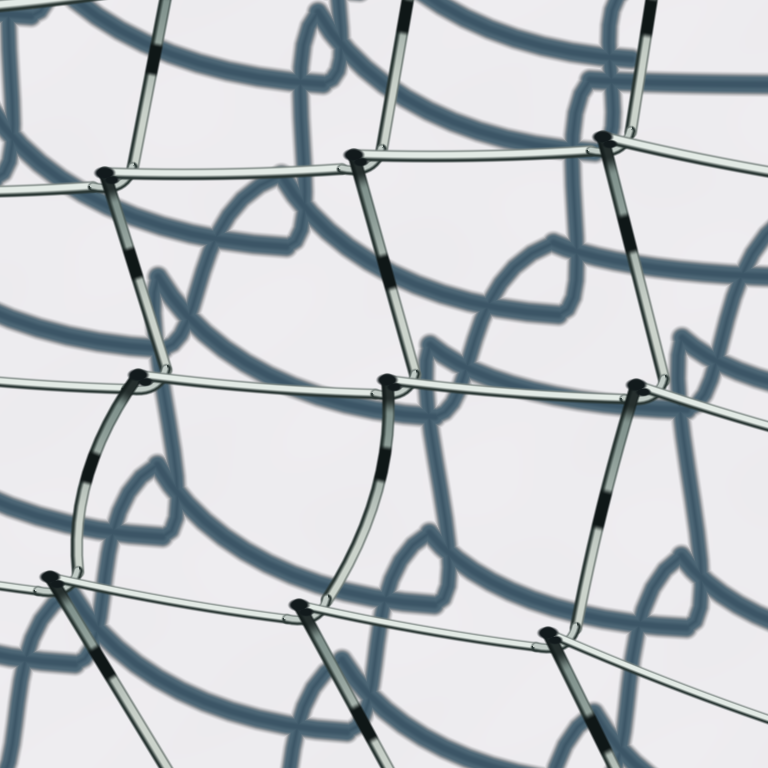
Write a three.js fragment shader that draws this pattern.

```glsl
// Slack wire mesh of hooked links, with looping blue shadows on a pale wall.
varying vec2 vUv;

// Cubic curve as a polyline: x = signed distance (positive below or left), y = place along it.
vec2 curve(vec2 p, vec2 a, vec2 b, vec2 c, vec2 d) {
  vec2 best = vec2(99.0, 0.0), from = a;
  for (int k = 1; k <= 12; k++) {
    float t = float(k) / 12.0, u = 1.0 - t;
    vec2 to = u * u * u * a + 3.0 * u * t * (u * b + t * c) + t * t * t * d;
    vec2 seg = to - from, q = p - from;
    float h = clamp(dot(q, seg) / dot(seg, seg), 0.0, 1.0);
    float dist = length(q - seg * h);
    float side = seg.x * q.y - seg.y * q.x < 0.0 ? -1.0 : 1.0;
    if (dist < abs(best.x)) best = vec2(dist * side, t + (h - 1.0) / 12.0);
    from = to;
  }
  return best;
}

// Where a link hooks over its neighbour: column i, row j.
vec2 knot(float i, float j) {
  return vec2(1.14 - 0.34 * cos(3.1416 * j) + 0.3 * cos(1.3 * j + 0.6) + 2.49 * i,
              1.73 + 2.02 * j + (0.23 * j - 0.18) * i + 0.5 * step(2.5, i));
}

// Top of a shadow loop: the shadow grid leans and crowds more than the mesh.
vec2 crest(float i, float j) {
  float sway = -0.36 * cos(3.1416 * j) * sin(0.7854 * j);
  float right = max(i - 1.0, 0.0);
  return vec2(3.18 - 0.62 * j + 2.72 * i - 0.1 * i * (i - 1.0),
              0.12 + 1.45 * j + 0.68 * i + 0.7 * max(-j, 0.0) - 0.3 * right * (4.5 - j))
         + sway * vec2(1.0, 0.7);
}

// Distance to the shadow edge, negative inside.
float shadowDistance(vec2 p) {
  float dist = 9.0;
  vec2 drop = vec2(0.05, 0.72);
  for (float j = -1.0; j < 5.0; j++) {
    for (float i = -2.0; i < 3.0; i++) {
      vec2 top = crest(i, j), q = p - top;
      if (q.x < -2.3 || q.x > 3.7 || q.y < -0.6 || q.y > 3.2) continue;
      // sagging arc to the next column
      vec2 end = crest(i + 1.0, j) + drop, span = end - top;
      float arc = abs(curve(p, top, top + span * vec2(0.18, 0.6),
                            end - span * vec2(0.45, 0.05), end).x) - 0.09;
      // leg that hooks under the row below
      end = crest(i, j + 1.0) + drop;
      span = end - top;
      float leg = abs(curve(p, top, top + span * vec2(0.6, 0.2) - vec2(0.25, 0.0),
                            end + vec2(0.45, -0.1), end).x) - 0.073;
      dist = min(dist, min(arc, leg));
    }
  }
  return dist;
}

// Round wire lit from above and right; s runs from -1 to 1 across it.
vec3 metal(float s, vec3 light) {
  float shade = smoothstep(0.05, 0.8, s) + 0.55 * smoothstep(0.55, 1.0, -s);
  return mix(light, vec3(0.16, 0.21, 0.20), min(shade, 1.0));
}

float cover(float dist, float halfWidth) {
  return 1.0 - smoothstep(halfWidth - 0.012, halfWidth + 0.018, dist);
}

void main() {
  // the canvas is 7.68 units wide, with y running down
  vec2 p = vec2(vUv.x, 1.0 - vUv.y) * 7.68;

  // pale wall with faint mottling
  vec3 color = vec3(0.93, 0.925, 0.937)
             + 0.004 * sin(p.x * 2.1 + sin(p.y * 1.7)) * sin(p.y * 2.6 + p.x);

  // shadow: warm grey fringe, then blue with a deeper core
  float shadow = shadowDistance(p);
  vec3 blue = mix(vec3(0.30, 0.40, 0.46), vec3(0.235, 0.335, 0.40),
                  smoothstep(-0.03, -0.08, shadow));
  color = mix(color, vec3(0.52, 0.53, 0.54), 0.85 * smoothstep(0.045, -0.01, shadow));
  color = mix(color, blue, smoothstep(0.015, -0.03, shadow));

  // wire mesh
  for (float j = -1.0; j < 3.0; j++) {
    for (float i = -1.0; i < 3.0; i++) {
      vec2 here = knot(i, j), q = p - here;
      if (q.x < -1.4 || q.x > 3.2 || q.y < -0.7 || q.y > 2.8) continue;

      // upright strand, bowed in places and blackened in patches
      vec2 foot = knot(i, j + 1.0) + vec2(0.28, -0.05);
      vec2 bow = vec2(0.3 * max(sin(1.571 * j), 0.0) * sin(2.2 * i - 1.1), 0.0);
      vec2 hit = curve(p, here, mix(here, foot, 0.33) + bow, mix(here, foot, 0.67) + bow, foot);
      float tarnish = smoothstep(0.09, 0.06, abs(hit.y - 0.46 - 0.08 * sin(2.0 * i + 3.0 * j)));
      tarnish = max(tarnish, 0.8 * smoothstep(0.16, 0.08, hit.y));
      vec3 steel = mix(vec3(0.50, 0.57, 0.55), vec3(0.80, 0.83, 0.80), smoothstep(0.1, 0.8, hit.y));
      steel = mix(metal(hit.x / 0.058, steel), vec3(0.06, 0.09, 0.09), tarnish);
      color = mix(color, steel, cover(abs(hit.x), 0.058));

      // cross strand, thinner toward the bottom
      float halfWidth = 0.055 - 0.006 * j;
      vec2 next = knot(i + 1.0, j), tail = next + vec2(-0.12, 0.14);
      vec2 sag = vec2(0.0, 0.04);
      hit = curve(p, here, mix(here, tail, 0.33) + sag, mix(here, tail, 0.67) + sag, tail);
      color = mix(color, metal(hit.x / halfWidth, vec3(0.89, 0.92, 0.90)),
                  cover(abs(hit.x), halfWidth));

      // hook curling up around the next knot
      hit = curve(p, tail, next + vec2(0.1, 0.19), next + vec2(0.24, 0.1), next + vec2(0.28, -0.06));
      color = mix(color, metal(hit.x / 0.045, vec3(0.76, 0.80, 0.78)), cover(abs(hit.x), 0.045));

      // dark nub and crease where the strands cross
      float nub = min(length(q * vec2(0.6, 1.0)) - 0.055,
                      length((q - vec2(0.07, 0.07)) * vec2(0.7, 1.2)) - 0.045);
      color = mix(color, vec3(0.07, 0.10, 0.11), cover(nub, 0.0));
    }
  }
  gl_FragColor = vec4(color, 1.0);
}
```
